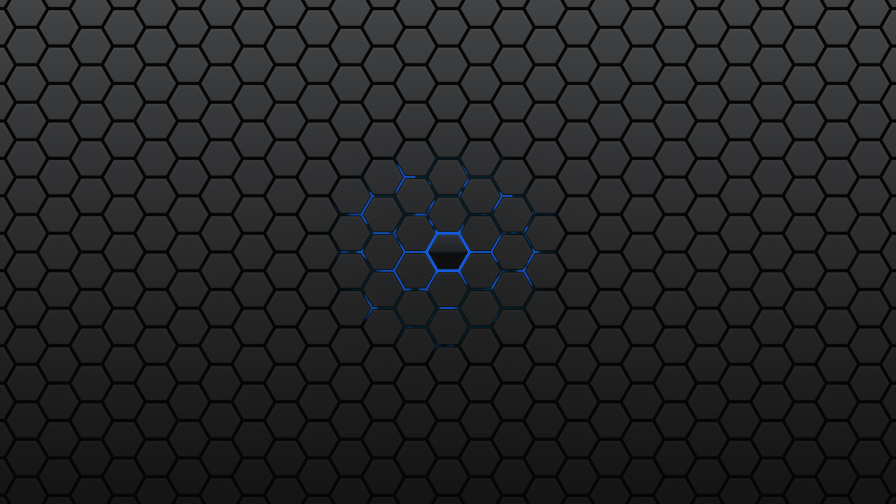
Write a Shadertoy shader that draws this background.

```glsl
// Dark bevelled hexagon wall with patchy blue light leaking from the central grooves.
#define CELL_PITCH 0.0743
#define GROOVE 0.043
#define GLOW_RADIUS 3.05
#define FACE_TOP vec3(0.256, 0.261, 0.268)
#define FACE_BOTTOM vec3(0.080, 0.080, 0.081)
#define GROOVE_COLOR vec3(0.020, 0.021, 0.023)
#define BLUE vec3(0.09, 0.37, 0.90)
#define TEAL vec3(0.03, 0.20, 0.26)

const vec2 LATTICE = vec2(1.7320508, 1.0);

vec2 hashGradient(vec2 cell) {
    vec2 h = vec2(dot(cell, vec2(127.1, 311.7)), dot(cell, vec2(269.5, 183.3)));
    return 2.0 * fract(sin(h) * 43758.55) - 1.0;
}

float gradientNoise(vec2 p) {
    vec2 i = floor(p), f = fract(p);
    vec2 u = f * f * f * (f * (f * 6.0 - 15.0) + 10.0);
    float a = dot(hashGradient(i), f);
    float b = dot(hashGradient(i + vec2(1, 0)), f - vec2(1, 0));
    float c = dot(hashGradient(i + vec2(0, 1)), f - vec2(0, 1));
    float d = dot(hashGradient(i + vec2(1, 1)), f - vec2(1, 1));
    return mix(mix(a, b, u.x), mix(c, d, u.x), u.y);
}

// Offset from the centre of the nearest flat-topped hexagon
vec2 hexLocal(vec2 p) {
    vec2 a = mod(p + 0.5 * LATTICE, LATTICE) - 0.5 * LATTICE;
    vec2 b = mod(p, LATTICE) - 0.5 * LATTICE;
    return dot(a, a) < dot(b, b) ? a : b;
}

// Distance inward from the border of a unit-height hexagon
float hexEdge(vec2 q) {
    q = abs(q);
    return 0.5 - max(q.y, dot(q, vec2(0.8660254, 0.5)));
}

void mainImage(out vec4 fragColor, in vec2 fragCoord) {
    float height = fragCoord.y / iResolution.y;
    vec2 p = (fragCoord - 0.5 * iResolution.xy) / (iResolution.y * CELL_PITCH);
    float pixel = 1.0 / (iResolution.y * CELL_PITCH);
    vec2 local = hexLocal(p);
    float edge = hexEdge(local);
    float centerCell = step(length(p - local), 0.1);

    // Plate faces: vertical falloff, darker towards the lit core
    vec3 face = mix(FACE_BOTTOM, FACE_TOP, pow(height, 1.08));
    face *= 1.0 - 0.10 * exp(-dot(p, p) / 9.0);
    face *= 1.0 + 0.03 * local.y;

    // Glossy central plate, split at its middle
    float gloss = smoothstep(-pixel, pixel, local.y);
    vec3 glass = mix(vec3(0.055), vec3(0.12, 0.13, 0.14) + 0.14 * local.y, gloss);
    face = mix(face, glass, centerCell);

    // Bevel catches light on the upper rim
    float rim = smoothstep(0.13, 0.06, edge);
    face *= 1.0 + rim * (0.05 + 0.16 * local.y);

    // Grooves between plates
    float groove = 1.0 - smoothstep(GROOVE - 0.8 * pixel, GROOVE + 0.8 * pixel, edge);
    vec3 color = mix(face, GROOVE_COLOR, groove);

    // Glow is teal across the core, with broken blue patches that thin outwards
    vec2 fromCore = p - vec2(-0.1, 0.12);
    float radius = length(fromCore * vec2(0.96, 1.06));
    float reach = 1.0 - smoothstep(GLOW_RADIUS - 0.8, GLOW_RADIUS + 0.15, radius);
    float patches = gradientNoise(p * 1.15 + vec2(3.7, 8.2));
    float frays = gradientNoise(p * 4.5 + 17.0);
    float level = patches + 0.45 * frays + 0.17 - 0.08 * radius;
    float spokes = exp(-9.0 * p.y * p.y) * (1.0 - smoothstep(1.1, 1.6, abs(p.x)));
    float lit = smoothstep(0.0, 0.22, level + 0.5 * spokes) * reach;
    float coreRing = 1.0 - smoothstep(0.60, 0.74, length(p));
    lit = max(0.8 * lit, coreRing);

    float strandWidth = mix(0.022, 0.034, coreRing);
    float strand = 1.0 - smoothstep(strandWidth - 0.4 * pixel, strandWidth + 0.7 * pixel, edge);
    color = mix(color, TEAL, 0.55 * reach * strand);
    color = mix(color, BLUE, 0.9 * lit * strand);
    color += BLUE * 0.04 * lit * exp(-edge * 20.0);

    fragColor = vec4(color, 1.0);
}
```
